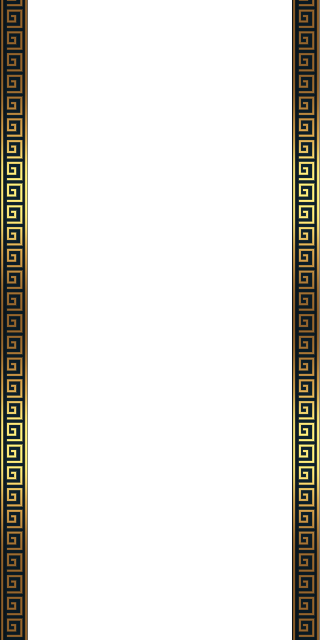
This background is drawn by a Shadertoy shader. Its source:

```glsl
// Two vertical gold key-pattern borders on a white field.
// Each band repeats one hooked meander built from box distances;
// a smooth vertical sheen brightens the gold at two heights.

const vec2 GRID = vec2(384.0, 768.0); // design units across the canvas
const float BAND_WIDTH = 33.2;
const float BAND_SHIFT = 350.3;
const float KEY_PERIOD = 26.1;
const float KEY_ORIGIN = 553.0;
const float HALF_STROKE = 1.45;

const vec3 NAVY = vec3(0.045, 0.12, 0.165);
const vec3 SHADOW = vec3(0.035, 0.055, 0.07);
const vec3 BRONZE = vec3(0.56, 0.38, 0.17);
const vec3 GOLD = vec3(0.82, 0.62, 0.29);
const vec3 PALE_GOLD = vec3(1.0, 0.92, 0.48);

float boxDistance(vec2 p, vec2 low, vec2 high) {
    vec2 d = abs(p - 0.5 * (low + high)) - 0.5 * (high - low);
    return length(max(d, 0.0)) + min(max(d.x, d.y), 0.0);
}

// Square-ended stroke between two points on one axis.
float strokeDistance(vec2 p, vec2 a, vec2 b) {
    return boxDistance(p, min(a, b) - HALF_STROKE, max(a, b) + HALF_STROKE);
}

float coverage(float d, float pixel) {
    return 1.0 - smoothstep(-0.5 * pixel, 0.5 * pixel, d);
}

// A hook winding from the long lower bar into its centre.
float keyDistance(vec2 p, float period) {
    float s = period / 4.0;
    p.y = mod(p.y + 0.5 * s, period) - 0.5 * s;
    float left = 9.6, middle = 18.2, right = 25.6;
    float d = strokeDistance(p, vec2(left, 0.0), vec2(right, 0.0));
    d = min(d, strokeDistance(p, vec2(right, 0.0), vec2(right, 3.0 * s)));
    d = min(d, strokeDistance(p, vec2(right, 3.0 * s), vec2(left, 3.0 * s)));
    d = min(d, strokeDistance(p, vec2(left, 3.0 * s), vec2(left, s)));
    d = min(d, strokeDistance(p, vec2(left, s), vec2(middle, s)));
    d = min(d, strokeDistance(p, vec2(middle, s), vec2(middle, 2.0 * s)));
    return min(d, strokeDistance(p, vec2(middle, 2.0 * s), vec2(14.5, 2.0 * s)));
}

// Zero in the dim parts, one at the two bright heights.
float sheenAt(float y) {
    float fromPeak = abs(abs(y - 0.5 * GRID.y) - 152.0);
    return exp(-pow(fromPeak / 85.0, 2.0));
}

vec3 metal(float sheen) {
    vec3 warm = mix(BRONZE, GOLD, smoothstep(0.0, 0.5, sheen));
    return mix(warm, PALE_GOLD, smoothstep(0.4, 1.0, sheen));
}

vec3 bandColor(vec2 p, float pixel) {
    float sheen = sheenAt(p.y);
    vec3 gold = metal(sheen);

    // Dark enamel, deepest beside the rails.
    float centre = 1.0 - smoothstep(7.0, 15.0, abs(p.x - 17.5));
    vec3 color = mix(SHADOW, NAVY, 0.35 + 0.65 * centre);
    color *= 0.82 + 0.28 * sheen;

    // Bevelled key.
    float key = keyDistance(vec2(p.x, p.y - KEY_ORIGIN), KEY_PERIOD);
    float bevel = mix(0.72, 1.05, smoothstep(0.0, 1.2, -key));
    color = mix(color, gold * bevel, coverage(key, pixel));

    // Rounded metal rails.
    float outer = abs(p.x - 2.6) - 1.5;
    float inner = abs(p.x - 31.4) - 1.7;
    float rail = min(outer, inner);
    float shine = mix(0.55, 1.05, smoothstep(0.0, 1.4, -rail));
    return mix(color, gold * shine, coverage(rail, pixel));
}

void mainImage(out vec4 fragColor, in vec2 fragCoord) {
    vec2 p = fragCoord / iResolution.xy * GRID;
    float pixel = GRID.x / iResolution.x;

    // Both bands share one drawing, shifted across the canvas.
    if (p.x > 0.5 * GRID.x) p.x -= BAND_SHIFT;
    float edge = boxDistance(p, vec2(0.0, -9.0), vec2(BAND_WIDTH, GRID.y + 9.0));
    // The canvas border needs no smoothing on the left band.
    float mask = coverage(p.x < 0.5 * BAND_WIDTH && fragCoord.x < 0.5 * iResolution.x
        ? -1.0 * pixel : edge, pixel);
    vec3 color = mix(vec3(1.0), bandColor(p, pixel), mask);
    fragColor = vec4(color, 1.0);
}
```
